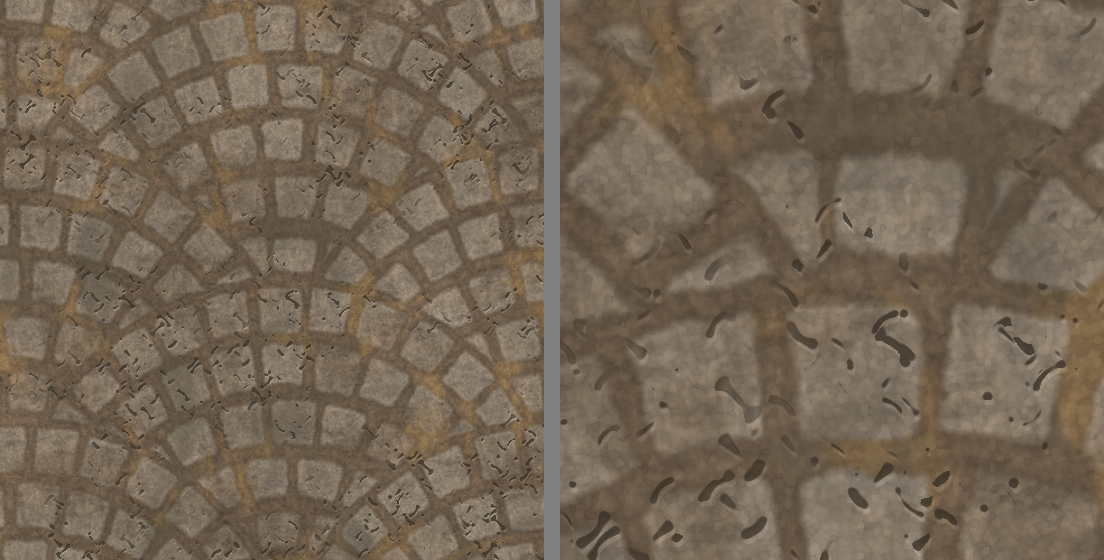
Left, the full canvas; right, a detail of the centre.
Reproduce this texture procedurally as a Shadertoy shader.

```glsl
vec2 hash2(vec2 p) {
    vec3 q = fract(p.xyx * vec3(0.1031, 0.1030, 0.0973));
    q += dot(q, q.yzx + 33.33);
    return fract((q.xx + q.yz) * q.zy);
}

// Warped, rotated sines, roughly -1 to 1
float layeredSines(vec2 p) {
    float sum = 0.0, amp = 0.5;
    for (int i = 0; i < 5; i++) {
        p = mat2(0.8, 0.6, -0.6, 0.8) * p * 1.7 + 1.3;
        p += 0.8 * sin(p.yx);
        sum += amp * sin(p.x) * sin(p.y);
        amp *= 0.62;
    }
    return sum;
}

// Cellular noise: distance to the nearest point and that point's random value
vec2 cellular(vec2 p) {
    vec2 cell = floor(p), best = vec2(9.0, 0.0);
    for (int j = -1; j <= 1; j++)
    for (int i = -1; i <= 1; i++) {
        vec2 c = cell + vec2(i, j);
        float d = length(c + hash2(c + 50.0) - p);
        if (d < best.x) best = vec2(d, hash2(c + 91.0).x);
    }
    return best;
}

// Sparse small holes of varied size
float pits(vec2 p) {
    vec2 c = cellular(p * 75.0 + 0.7 * sin(p.yx * 190.0));
    float radius = 0.5 * smoothstep(0.72, 1.0, c.y);
    return smoothstep(radius + 0.06, radius - 0.12, c.x) * step(0.72, c.y);
}

// Signed distance to the nearest stone (x) and its random value (y)
vec2 fanStones(vec2 p) {
    const float R = 0.508, period = 0.973;
    float first = floor(p.y / 0.25), edge = 1.0;
    for (int i = 0; i < 6; i++) {
        // Lower fans lie over the higher ones
        float fan = first + float(i);
        float apexX = mod(fan, 2.0) < 0.5 ? 0.514 : 0.029;
        float x = mod(p.x - apexX + 0.5 * period, period) - 0.5 * period;
        float q = R - (0.25 * fan - 0.002 - p.y);
        float outside = length(vec2(x, q)) - R;
        if (outside > 0.0) {
            edge = min(edge, outside);
            continue;
        }
        // Arc rows tighten toward the foot of the fan
        float depth = (R * R - x * x - q * q) / (q + R);
        float slope = 2.0 * R / (q + R);
        float row = floor(depth / 0.1), mid = (row + 0.5) * 0.1;
        vec2 rowSeed = vec2(row + 3.0, mod(fan, 4.0) * 7.0 + 2.0);
        float along = atan(x, q + 0.5 * mid) * (R - 0.5 * mid) / 0.091 + hash2(rowSeed).x;
        vec2 rnd = hash2(rowSeed * 5.0 + vec2(floor(along) * 13.0 + 80.0, 0.0));
        vec2 local = vec2((fract(along) - 0.5) * 0.091, (depth - mid) / slope);
        local += (rnd - 0.5) * vec2(0.007, 0.005);
        local.x += local.y * (rnd.y - 0.5) * 0.14;
        vec2 halfSize = vec2(0.0375, 0.05 / slope - 0.0085) - 0.003 * rnd.yx;
        vec2 b = abs(local) - halfSize + 0.008;
        float d = length(max(b, 0.0)) + min(max(b.x, b.y), 0.0) - 0.008;
        return vec2(max(d, 0.008 - edge), rnd.x);
    }
    return vec2(0.02, 0.5);
}

void mainImage(out vec4 fragColor, in vec2 fragCoord) {
    vec2 p = fragCoord / iResolution.xy * vec2(0.973, 1.0);
    float broad = layeredSines(p * 4.0 + 2.0);
    float patchy = layeredSines(p * 9.0 + 7.0);
    float medium = layeredSines(p * 30.0);
    float fine = layeredSines(p * 95.0 + 4.0);
    vec2 grain = cellular(p * 210.0);

    // Rough, worn outlines
    vec2 wobble = vec2(medium, layeredSines(p * 28.0 + 11.0));
    vec2 stone = fanStones(p + 0.004 * wobble);
    float soft = 0.003 + 0.7 / iResolution.y;
    float cover = smoothstep(soft, -soft, stone.x + 0.003 * fine);
    cover *= mix(0.45, 1.0, smoothstep(-0.55, 0.1, patchy + 0.3 * medium));

    // Earth joints with sandy patches
    vec3 joint = vec3(0.425, 0.357, 0.287);
    joint = mix(joint, vec3(0.56, 0.45, 0.30), 0.7 * smoothstep(0.12, 0.6, layeredSines(p * 11.0 + 23.0)));
    joint *= 1.0 - 0.1 * smoothstep(0.012, 0.0, abs(stone.x));

    // Stone faces with a pale worn rim
    vec3 face = mix(vec3(0.495, 0.443, 0.382), vec3(0.55, 0.50, 0.44), stone.y);
    face = mix(face, vec3(0.51, 0.445, 0.37), 0.5 * smoothstep(-0.1, 0.5, medium));
    face += 0.025 * smoothstep(0.007, 0.0, abs(stone.x + 0.004));
    vec3 col = mix(joint, face, cover);

    // Grain, stains and lit holes
    col *= 1.0 + 0.13 * fine + 0.07 * medium + 0.13 * (grain.y - 0.5) - 0.08 * (grain.x - 0.45);
    col *= 1.0 + 0.1 * broad;
    col = mix(col, vec3(0.33, 0.30, 0.25), 0.45 * smoothstep(0.2, 0.75, patchy - 0.4 * broad + 0.3 * fine));
    float clustered = smoothstep(-0.35, 0.3, layeredSines(p * 7.0 + 31.0));
    col += 0.07 * pits(p + vec2(-0.001, 0.003)) * clustered;
    col = mix(col, vec3(0.21, 0.175, 0.135), 0.75 * pits(p) * clustered);
    fragColor = vec4(col, 1.0);
}
```
